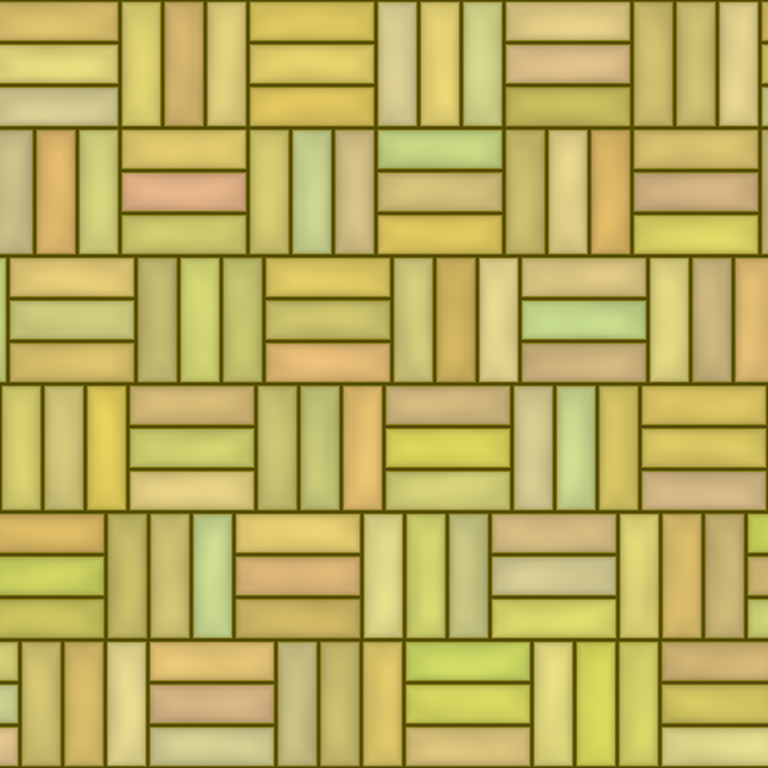
A WebGL 2 fragment shader for this pattern:

```glsl
#version 300 es
precision highp float;
// Basket-weave parquet: blocks of three planks, alternating direction, in shifted rows.

uniform vec2 u_resolution;
out vec4 fragColor;

const float BLOCKS = 6.0;          // blocks across and down
const float PLANKS = 3.0;          // planks per block
const float JOINT_CORE = 0.007;    // half width of the dark joint, in blocks
const float JOINT_EDGE = 0.025;    // where the joint has faded into the wood
const float BEVEL_WIDTH = 0.075;   // shaded rim of each plank, in blocks
const float BEVEL_SHADE = 0.90;    // brightness at the rim
const float GLOW = 0.07;           // soft highlight along the plank
const float GRAIN = 0.07;          // strength of uneven tone
const vec3 WOOD = vec3(0.785, 0.735, 0.435);
const vec3 WOOD_SPREAD = vec3(0.065, 0.075, 0.105);
const vec3 JOINT_DARK = vec3(0.31, 0.28, 0.02);
const vec3 JOINT_OLIVE = vec3(0.54, 0.49, 0.08);

// Sideways shift of each row in blocks, from the bottom up
const float ROW_SHIFT[6] = float[6](0.156, -0.172, 0.0, 0.0625, -0.0625, -0.0625);

vec3 hash3(vec3 p) {
    p = fract(p * vec3(0.1031, 0.1030, 0.0973));
    p += dot(p, p.yxz + 33.33);
    return fract((p.xxy + p.yxx) * p.zyx);
}

vec2 gradientAt(vec2 corner) {
    float angle = 6.28318 * hash3(vec3(corner, 7.0)).x;
    return vec2(cos(angle), sin(angle));
}

float gradientNoise(vec2 p) {
    vec2 i = floor(p), f = fract(p);
    vec2 u = f * f * f * (f * (f * 6.0 - 15.0) + 10.0);
    float a = dot(gradientAt(i), f);
    float b = dot(gradientAt(i + vec2(1, 0)), f - vec2(1, 0));
    float c = dot(gradientAt(i + vec2(0, 1)), f - vec2(0, 1));
    float d = dot(gradientAt(i + vec2(1, 1)), f - vec2(1, 1));
    return mix(mix(a, b, u.x), mix(c, d, u.x), u.y);
}

void main() {
    // Block grid with a shift per row
    vec2 p = gl_FragCoord.xy / u_resolution * BLOCKS;
    float row = floor(p.y);
    p.x -= ROW_SHIFT[clamp(int(row), 0, 5)];
    vec2 block = floor(p);
    vec2 local = fract(p);

    // Plank coordinates: x runs along the plank, y across the block
    bool horizontal = mod(block.x + row, 2.0) > 0.5;
    vec2 q = horizontal ? local : local.yx;
    float plank = floor(q.y * PLANKS);
    float across = fract(q.y * PLANKS);
    float endDist = min(q.x, 1.0 - q.x);
    float sideDist = min(across, 1.0 - across);
    float edgeDist = min(endDist, sideDist / PLANKS);

    // Wood: own tint per plank, rim shading, long highlight, uneven tone
    vec3 seed = vec3(block + 11.0, plank + 3.0);
    vec3 tint = hash3(seed) * 2.0 - 1.0;
    vec3 place = hash3(seed + 41.0);
    vec3 color = WOOD + WOOD_SPREAD * tint;
    color *= mix(BEVEL_SHADE, 1.0, smoothstep(0.01, BEVEL_WIDTH, edgeDist));
    float offCenter = abs(across - mix(0.4, 0.6, place.z));
    float glow = smoothstep(0.04, 0.24, endDist) * (1.0 - smoothstep(0.05, 0.4, offCenter));
    float tone = gradientNoise(vec2(q.x * 2.2, across * 1.6) + floor(place.xy * 60.0) + place.yz);
    color *= 1.0 + GLOW * glow + GRAIN * tone;

    // Joints: olive shoulder around a dark core
    float pixel = 0.5 * BLOCKS / u_resolution.y;
    float jointMiddle = 0.5 * (JOINT_CORE + JOINT_EDGE);
    float shoulder = smoothstep(jointMiddle - pixel, JOINT_EDGE + pixel, edgeDist);
    float core = smoothstep(JOINT_CORE - pixel, jointMiddle + pixel, edgeDist);
    color = mix(mix(JOINT_DARK, JOINT_OLIVE, core), color, shoulder);

    fragColor = vec4(color, 1.0);
}
```
